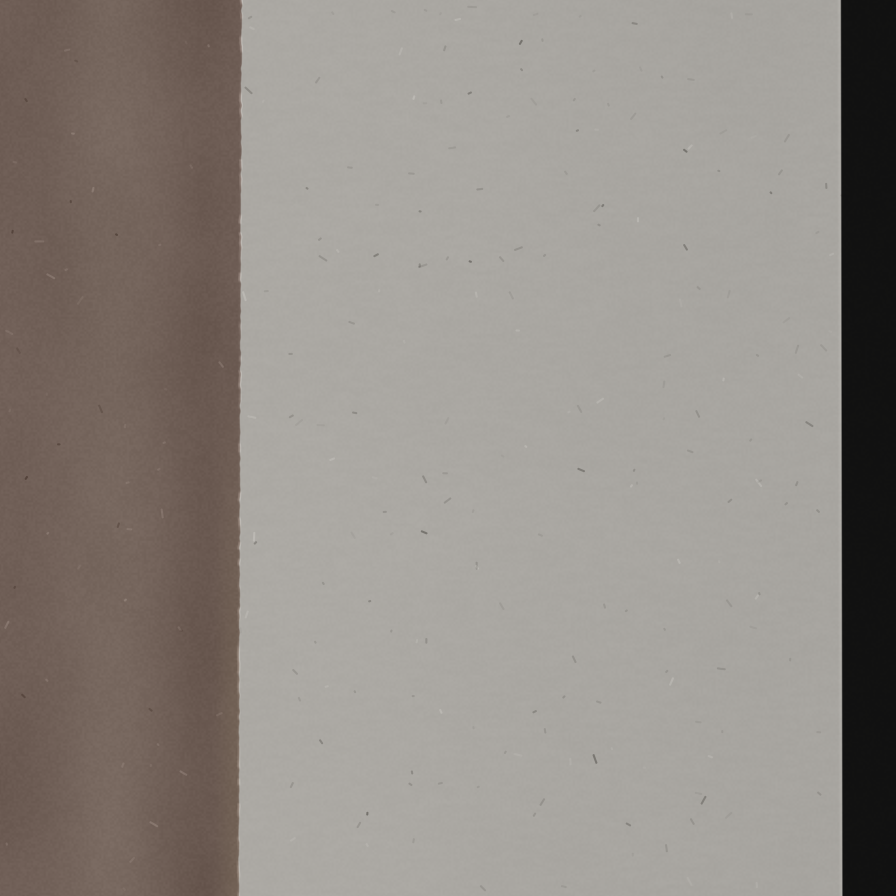
A WebGL 2 fragment shader for this texture:

```glsl
#version 300 es
precision highp float;
// A pale paper sheet between a mottled brown board and a black margin.

uniform vec2 u_resolution;
out vec4 fragColor;

float hash(vec2 p) {
    vec3 q = fract(vec3(p.xyx) * 0.1031);
    q += dot(q, q.yzx + 33.33);
    return fract((q.x + q.y) * q.z);
}

float noise(vec2 p) {
    vec2 cell = floor(p), f = fract(p);
    f = f * f * (3.0 - 2.0 * f);
    return mix(mix(hash(cell), hash(cell + vec2(1, 0)), f.x),
               mix(hash(cell + vec2(0, 1)), hash(cell + vec2(1, 1)), f.x), f.y);
}

float fbm(vec2 p) {
    float sum = 0.0, weight = 0.5;
    for (int i = 0; i < 4; i++) {
        sum += weight * noise(p);
        p = p * 2.03 + 17.7;
        weight *= 0.5;
    }
    return sum / 0.9375;
}

float segment(vec2 p, vec2 a, vec2 b) {
    vec2 pa = p - a, ba = b - a;
    return length(pa - ba * clamp(dot(pa, ba) / dot(ba, ba), 0.0, 1.0));
}

// Short fibres and dots, at most one in each cell of a grid.
float flecks(vec2 uv, float cells, float density, float seed, float soft) {
    vec2 cell = floor(uv * cells), key = cell + seed;
    vec2 centre = (cell + 0.2 + 0.6 * vec2(hash(key), hash(key + 41.3))) / cells;
    float angle = 6.2832 * hash(key + 73.1);
    float reach = mix(0.0005, 0.0045, pow(hash(key + 19.7), 2.0));
    vec2 along = reach * vec2(cos(angle), sin(angle));
    float d = segment(uv, centre - along, centre + along);
    float mark = 1.0 - smoothstep(0.0004, 0.0008 + soft, d);
    return mark * step(hash(key + 5.9), density) * mix(0.3, 1.0, hash(key + 87.2));
}

void main() {
    vec2 uv = gl_FragCoord.xy / u_resolution;
    float pixel = 1.0 / min(u_resolution.x, u_resolution.y);
    float grain = noise(uv * 420.0) - 0.5;

    // Paper: soft falloff, faint clouding and fine grain
    vec3 paper = mix(vec3(0.672, 0.661, 0.640), vec3(0.655, 0.645, 0.625),
                     smoothstep(0.27, 0.9, uv.x));
    paper += 0.012 * (fbm(uv * 5.0) - 0.5) + 0.012 * grain;
    paper += 0.008 * (noise(uv * vec2(60.0, 200.0)) - 0.5);
    paper -= 0.22 * flecks(uv, 16.0, 0.20, 3.0, pixel);
    paper -= 0.09 * flecks(uv, 29.0, 0.18, 57.0, pixel);
    paper += 0.06 * flecks(uv, 23.0, 0.10, 131.0, pixel);

    // Board: lighter middle, dark band toward the seam, cloudy mottling
    vec3 board = mix(vec3(0.432, 0.366, 0.334), vec3(0.462, 0.400, 0.365),
                     exp(-pow((uv.x - 0.125) / 0.06, 2.0)));
    board -= 0.018 * exp(-pow((uv.x - 0.225) / 0.03, 2.0));
    board += vec3(0.020, 0.022, 0.008) * smoothstep(0.235, 0.262, uv.x)
           * smoothstep(0.65, 0.2, uv.y);
    board += 0.055 * (fbm(uv * vec2(9.0, 7.0) + 4.0) - 0.5) + 0.025 * grain;
    board += 0.09 * flecks(uv, 31.0, 0.14, 211.0, pixel);
    board -= 0.12 * flecks(uv, 21.0, 0.12, 307.0, pixel);

    // Ragged, slightly leaning seam with a bright torn rim
    float seam = mix(0.2662, 0.2697, uv.y)
               + 0.0012 * (noise(vec2(uv.y * 170.0, 2.0)) - 0.5);
    float side = uv.x - seam;
    vec3 colour = mix(board, paper, smoothstep(-pixel, pixel, side));
    float rim = 1.0 - smoothstep(0.0005, 0.0015 + pixel, abs(side + 0.0005));
    float worn = smoothstep(0.35, 0.8, noise(vec2(uv.y * 110.0, 9.0)));
    colour += rim * mix(0.015, 0.12, worn);

    // Right edge: thin pale lip, then the black margin
    float margin = uv.x - mix(0.9402, 0.9385, uv.y);
    colour += 0.035 * smoothstep(-0.005, -0.001, margin);
    vec3 black = vec3(0.068, 0.068, 0.067) + 0.006 * grain;
    colour = mix(colour, black, smoothstep(-pixel, pixel, margin));

    fragColor = vec4(clamp(colour, 0.0, 1.0), 1.0);
}
```
